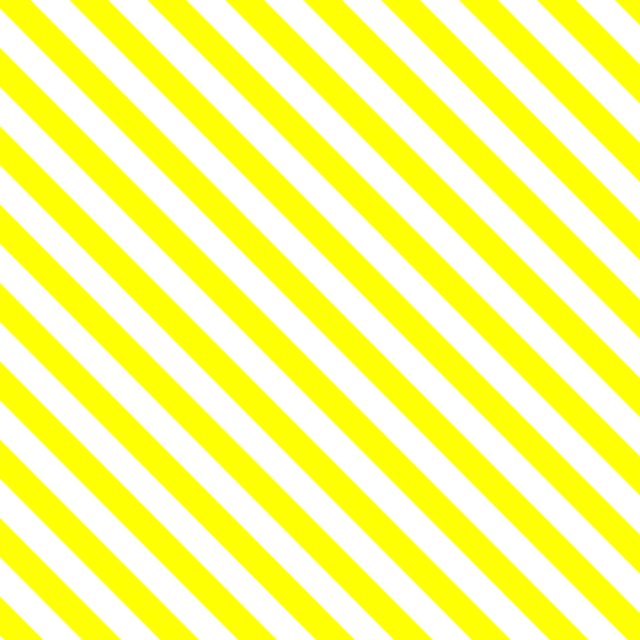
Give the GLSL for this pattern, as a WebGL 2 fragment shader.

```glsl
#version 300 es
precision highp float;

uniform vec2 u_resolution;
out vec4 fragColor;

const vec3 YELLOW = vec3(1.0, 1.0, 0.01);
const vec3 WHITE = vec3(1.0);

// Repeats across and up, phase of a stripe centre, stripe share of a repeat
const vec2 REPEATS = vec2(8.214, 8.166);
const float CENTRE_PHASE = 0.307;
const float STRIPE_SHARE = 0.5;
const float EDGE_SOFTNESS = 0.0021;

// Signed distance to the nearest stripe edge, negative inside
float stripeDistance(vec2 uv, vec2 repeats, float centre, float share) {
    float phase = dot(uv, repeats) - centre;
    float fromCentre = abs(fract(phase + 0.5) - 0.5);
    return (fromCentre - 0.5 * share) / length(repeats);
}

// Coverage of a shape with a soft edge
float coverage(float dist, float softness) {
    return 1.0 - smoothstep(-softness, softness, dist);
}

void main() {
    vec2 uv = gl_FragCoord.xy / u_resolution;
    float pixel = 1.0 / min(u_resolution.x, u_resolution.y);

    // Diagonal stripes over a plain ground
    float dist = stripeDistance(uv, REPEATS, CENTRE_PHASE, STRIPE_SHARE);
    float stripe = coverage(dist, max(EDGE_SOFTNESS, 0.75 * pixel));
    fragColor = vec4(mix(WHITE, YELLOW, stripe), 1.0);
}
```
